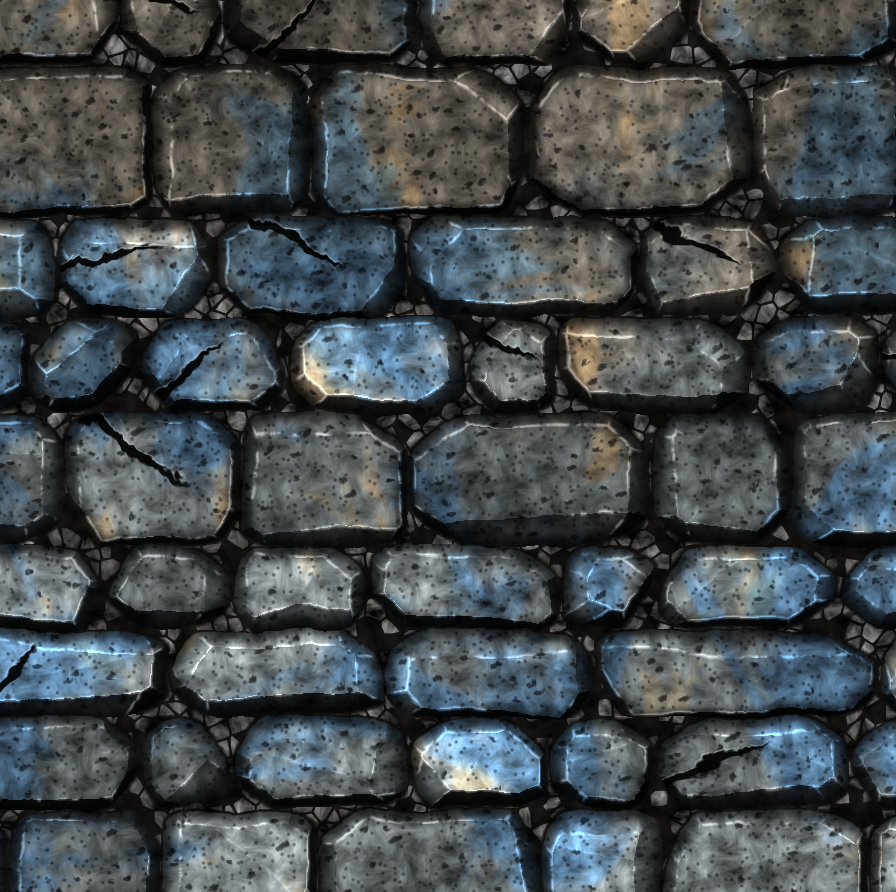
Reproduce this texture procedurally as a WebGL 1 fragment shader.

```glsl
precision highp float;
// Old dry-stone wall: nine courses of rough grey blocks over dark gravel joints.
// Every block is the lower envelope of tilted planes (bevels and two top faces);
// layered sines and cellular noise add grain, stains, pits, cracks and pebbles.

#define JOINT 0.0036      // half the gap between blocks
#define BEVEL 0.021       // height of the block faces
#define JITTER 0.032      // sideways shift of the upright joints
#define WARP 0.0055       // unevenness of all outlines
#define RIDGE 0.0026      // width of the worn bright edges
#define CRACKED 0.26      // share of blocks with a crack
#define STONE vec3(0.47, 0.47, 0.46)
#define WARM vec3(1.05, 0.99, 0.91)
#define COOL vec3(0.95, 1.01, 1.04)
#define BLUE vec3(0.66, 0.98, 1.30)
#define MORTAR vec3(0.055, 0.052, 0.048)
#define LIGHT vec3(-0.18, 0.50, 0.80)

uniform vec2 u_resolution;

float hash(vec2 p) {
  return fract(sin(dot(p, vec2(127.1, 311.7))) * 43758.5);
}

// Layered, turning sines: soft turbulence around zero
float ripple(vec2 p) {
  float sum = 0.0, amp = 0.5;
  for (int i = 0; i < 5; i++) {
    p = mat2(1.5, 1.1, -1.1, 1.5) * p + 1.3;
    p += 0.5 * sin(p.yx);
    sum += amp * sin(p.x) * sin(p.y);
    amp *= 0.62;
  }
  return sum;
}

// Cellular noise: nearest distance, second distance, random cell value
vec3 cells(vec2 p) {
  vec3 best = vec3(8.0, 8.0, 0.0);
  for (int y = -1; y <= 1; y++)
    for (int x = -1; x <= 1; x++) {
      vec2 c = floor(p) + vec2(float(x), float(y));
      float d = length(c + vec2(hash(c), hash(c + 19.3)) - p);
      if (d < best.x) best = vec3(d, best.x, hash(c + 47.7));
      else best.y = min(best.y, d);
    }
  return best;
}

// Upright joint number i; course = (top, first joint, mean width, phase)
float jointAt(float i, vec4 course) {
  return course.y + i * course.z + JITTER * sin(2.4 * i + course.w);
}

void main() {
  vec2 uv = gl_FragCoord.xy / u_resolution;
  float pixel = 1.0 / min(u_resolution.x, u_resolution.y);
  vec2 p = uv + WARP * vec2(ripple(uv * 14.0), ripple(uv * 14.0 + 7.0));

  // Courses from the bottom up
  vec4 courses[9];
  courses[0] = vec4(0.093, -0.012, 0.1945, 0.80);
  courses[1] = vec4(0.197, 0.127, 0.1580, 1.85);
  courses[2] = vec4(0.294, 0.168, 0.2600, 0.70);
  courses[3] = vec4(0.388, 0.095, 0.1665, 0.80);
  courses[4] = vec4(0.537, 0.053, 0.2134, 0.65);
  courses[5] = vec4(0.645, 0.004, 0.1626, 1.20);
  courses[6] = vec4(0.758, 0.036, 0.2159, 1.10);
  courses[7] = vec4(0.926, 0.138, 0.2262, 1.40);
  courses[8] = vec4(1.040, 0.102, 0.1750, 1.85);
  vec4 course = courses[0];
  float row = 0.0, bottom = -0.058, below = -0.058;
  for (int i = 0; i < 9; i++) {
    if (p.y >= below) { course = courses[i]; bottom = below; row = float(i); }
    below = courses[i].x;
  }

  // Block that holds this point
  float n = floor((p.x - course.y) / course.z);
  if (p.x < jointAt(n, course)) n -= 1.0;
  else if (p.x > jointAt(n + 1.0, course)) n += 1.0;
  vec2 low = vec2(jointAt(n, course), bottom);
  vec2 high = vec2(jointAt(n + 1.0, course), course.x);
  vec2 halfSize = 0.5 * (high - low) - JOINT;
  vec2 q = p - 0.5 * (low + high);
  vec2 id = vec2(n + 3.0, row + 11.0);

  // Facets: eight bevels, then two nearly flat faces
  float outline = 0.0, first = 9.0, second = 9.0;
  vec3 facet = vec3(0.0), rival = vec3(0.0);
  for (int j = 0; j < 10; j++) {
    float k = float(j), corner = mod(k, 2.0);
    float r = hash(id + k * 3.7), s = hash(id.yx + k * 5.3 + 1.7);
    float turn = j < 8 ? mix(0.1, 0.6, corner) : 6.28;
    float angle = 0.7854 * k + (r - 0.5) * turn;
    vec2 dir = vec2(cos(angle), sin(angle));
    float inset = dot(abs(dir), halfSize) - corner * mix(0.007, 0.028, s) - dot(q, dir);
    float slope = mix(0.65, 2.1, hash(id + k * 8.1 + 4.0));
    float height = inset * slope;
    if (j < 8) outline += exp(-220.0 * inset);
    else {
      slope = 0.03 + 0.09 * s;
      height = BEVEL + (r - 0.5) * 0.006 - dot(q, dir) * slope;
    }
    vec3 plane = vec3(dir * slope, 0.82 + 0.26 * s);
    if (height < first) { second = first; rival = facet; first = height; facet = plane; }
    else if (height < second) { second = height; rival = plane; }
  }
  float inside = -log(outline) / 220.0;
  float bend = length(facet.xy - rival.xy);
  float ridge = 1.0 - smoothstep(0.0, RIDGE + pixel * 0.5, (second - first) / max(bend, 0.05));

  // Surface wear
  float grain = ripple(uv * 55.0), stain = ripple(uv * 9.0 + id * 2.1);
  vec3 pit = cells(uv * vec2(36.0, 48.0) + grain * 0.25);
  vec3 speck = cells(uv * 130.0);
  float pits = step(0.62, pit.z) * (1.0 - smoothstep(0.08, 0.22, pit.x));
  float specks = step(0.7, speck.z) * (1.0 - smoothstep(0.1, 0.4, speck.x));

  // Stone colour and light
  float lit = max(dot(normalize(vec3(facet.xy, 1.0)), LIGHT) / LIGHT.z, 0.12);
  float shade = mix(0.3, 1.0, smoothstep(0.0, 0.021, inside)) * lit * facet.z;
  float tone = mix(0.70, 1.18, hash(id + 0.5)) * (1.1 - 0.22 * smoothstep(0.45, 1.0, uv.y));
  vec3 stone = STONE * mix(COOL, WARM, smoothstep(0.5, 0.8, uv.y + 0.3 * stain));
  float blue = smoothstep(0.02, 0.42, ripple(uv * 5.0 + 2.0) + 0.3 * hash(id + 6.0) - 0.1);
  stone *= mix(vec3(1.0), BLUE, blue * 0.75);
  stone *= mix(vec3(1.0), vec3(1.2, 0.98, 0.7), 0.5 * smoothstep(0.4, 0.7, stain));
  stone *= tone * shade * (1.0 + 0.5 * grain + 0.35 * stain);
  stone *= (1.0 - 0.6 * pits) * (1.0 - 0.4 * specks);
  float worn = ridge * clamp(bend * 1.4, 0.15, 1.0) * smoothstep(-0.35, 0.4, grain + stain);
  stone += worn * smoothstep(0.001, 0.008, inside) * mix(vec3(0.34), vec3(0.25, 0.36, 0.45), blue);

  // Cracks taper along their length and have a bright lip
  float aim = mix(0.6, 2.5, hash(id + 9.0));
  vec2 across = vec2(cos(aim), sin(aim));
  float along = dot(q, vec2(-across.y, across.x));
  float gap = dot(q, across) + 0.012 * ripple(uv * 20.0) - 0.015;
  float width = 0.0034 * smoothstep(-0.035, 0.03, along);
  float broken = step(hash(id + 13.0), CRACKED) * smoothstep(-0.035, -0.02, along);
  stone += 0.18 * broken * (1.0 - smoothstep(0.0, 0.0025, abs(gap - width - 0.002)));
  stone *= 1.0 - 0.92 * broken * (1.0 - smoothstep(width, width + 0.0015 + pixel, abs(gap)));

  // Gravel in the wider gaps
  vec3 pebble = cells(uv * 52.0);
  float chip = step(0.35, pebble.z) * smoothstep(0.06, 0.2, pebble.y - pebble.x);
  vec3 gravel = MORTAR * (1.0 + grain);
  gravel += chip * smoothstep(0.001, 0.006, -inside) * (0.08 + 0.28 * pebble.z) * (0.8 + grain);

  vec3 color = mix(gravel, stone, smoothstep(-pixel, pixel, inside));
  gl_FragColor = vec4(clamp(color, 0.0, 1.0), 1.0);
}
```
